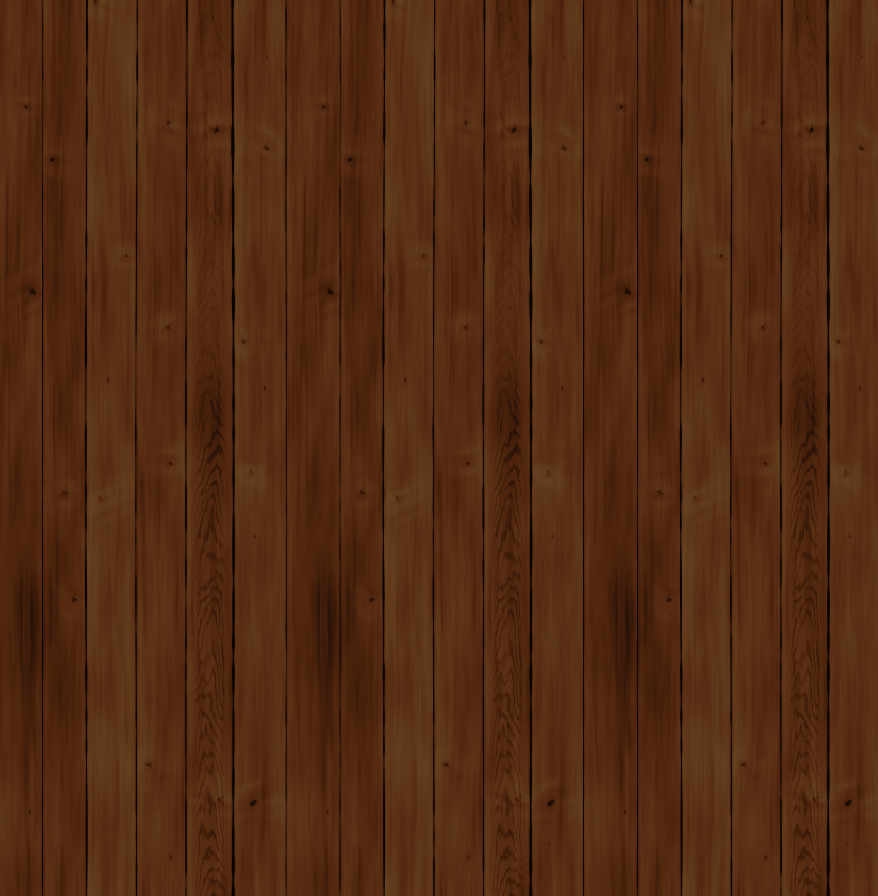
Reproduce this texture procedurally as a WebGL 2 fragment shader.

```glsl
#version 300 es
precision highp float;
// Dark stained wooden planks: a six-board group repeated across, with grain, knots and stains.
uniform vec2 u_resolution;
out vec4 outColor;

const float TILE = 0.332;   // width of one group of boards, in canvas heights
const float SHIFT = 0.039;  // part of the first board cut off at the left
const int BOARDS = 6;
const float EDGE[6] = float[](0.180, 0.329, 0.498, 0.666, 0.823, 1.0);
const float GAP[6] = float[](0.0004, 0.0008, 0.0006, 0.0007, 0.0012, 0.0005);
const float TONE[6] = float[](0.66, 0.63, 0.76, 0.68, 0.66, 0.75);

const vec3 PITCH = vec3(0.05, 0.017, 0.008);
const vec3 RUST = vec3(0.305, 0.14, 0.05);
const vec3 BROWN = vec3(0.35, 0.18, 0.08);
const vec3 HONEY = vec3(0.39, 0.25, 0.12);

float hash(vec2 p) {
  vec3 q = fract(vec3(p.xyx) * 0.1031);
  q += dot(q, q.yzx + 33.33);
  return fract((q.x + q.y) * q.z);
}

float noise(vec2 p) {
  vec2 i = floor(p), f = fract(p);
  f = f * f * (3.0 - 2.0 * f);
  return mix(mix(hash(i), hash(i + vec2(1, 0)), f.x),
             mix(hash(i + vec2(0, 1)), hash(i + vec2(1, 1)), f.x), f.y);
}

float fbm(vec2 p) {
  float sum = 0.0, amp = 0.5;
  for (int i = 0; i < 4; i++) {
    sum += amp * noise(p);
    p = p * 2.03 + 17.0;
    amp *= 0.5;
  }
  return sum / 0.9375;
}

// Right edge of a board, leaning very slightly along its length.
float boardEdge(int i, float y) {
  return EDGE[i] + 0.006 * (noise(vec2(float(i) * 7.3 + 2.0, y * 2.0)) - 0.5);
}

float stain(vec2 p, vec2 centre, vec2 radius) {
  vec2 d = (p - centre) / radius;
  return exp(-dot(d, d));
}

// Scattered knots on one board: x = darkness, y = pale flare, z = sideways grain push.
vec3 knots(vec2 p, float halfWidth, float seed, float spacing, float size, float chance) {
  vec3 sum = vec3(0.0);
  float row = floor(p.y / spacing);
  for (int k = -1; k <= 1; k++) {
    vec2 cell = vec2(seed, row + float(k) + 20.0);
    if (hash(cell) > chance) continue;
    vec2 centre = vec2((hash(cell + 31.7) - 0.5) * 1.3 * halfWidth,
                       (row + float(k) + 0.2 + 0.6 * hash(cell + 57.1)) * spacing);
    vec2 d = p - centre;
    float radius = size * mix(0.6, 1.2, hash(cell + 83.9));
    float r = length(d * vec2(1.0, 0.85)) / radius;
    r += 0.8 * (noise(d * 420.0 + cell) - 0.5);
    sum.x += 0.6 * (1.0 - smoothstep(0.1, 0.8, r)) + 0.22 * exp(-r * r * 0.6);
    float tilt = hash(cell + 9.0) - 0.5;
    float fan = noise(vec2(d.y * 120.0 + d.x * 160.0 * tilt, d.x * 40.0) + cell);
    sum.y += (fan - 0.2) * exp(-dot(d, d) / (radius * radius * 26.0));
    sum.z += d.x / (1.0 + r * r);
  }
  return sum;
}

// Nested arches of growth rings; a runs from -1 to 1 across the board.
float arches(float a, float y, float seed) {
  float bend = a + 0.5 * (noise(vec2(seed, y * 14.0)) - 0.5);
  float phase = y * 42.0 + 5.0 * bend * bend + 4.0 * fbm(vec2(a * 1.8 + seed, y * 16.0));
  float line = smoothstep(0.5, 1.0, 0.5 + 0.5 * sin(phase * 6.2832));
  return line * (0.4 + 0.8 * noise(vec2(a * 5.0, y * 30.0))) * (1.0 - smoothstep(0.35, 0.85, abs(a)));
}

vec3 woodColor(float t) {
  vec3 c = mix(PITCH, RUST, clamp(t / 0.54, 0.0, 1.0));
  c = mix(c, BROWN, clamp((t - 0.54) / 0.16, 0.0, 1.0));
  return mix(c, HONEY, clamp((t - 0.70) / 0.26, 0.0, 1.0));
}

void main() {
  vec2 p = gl_FragCoord.xy / u_resolution.y;
  float pixel = 1.0 / u_resolution.y;
  float s = fract(p.x / TILE + SHIFT), y = p.y;

  // Find the board and its two edges.
  if (s > boardEdge(BOARDS - 1, y)) s -= 1.0;
  int id = 0;
  for (int i = 0; i < BOARDS - 1; i++) if (s > boardEdge(i, y)) id = i + 1;
  int before = (id + BOARDS - 1) % BOARDS;
  float left = boardEdge(before, y) - (id == 0 ? 1.0 : 0.0);
  float right = boardEdge(id, y);
  float halfWidth = 0.5 * (right - left) * TILE;
  float x = (s - 0.5 * (left + right)) * TILE;
  float a = x / halfWidth, seed = float(id) * 13.7 + 5.0;

  // Knots, pits and the grain that bends around them.
  vec3 knot = knots(vec2(x, y), halfWidth, seed, 0.19, 0.0050, 0.65);
  vec3 pit = knots(vec2(x, y * 0.7), halfWidth, seed + 3.0, 0.12, 0.0020, 0.4);
  vec2 g = vec2(x - 0.6 * knot.z + 0.004 * noise(vec2(seed, y * 9.0)) + seed, y);
  float fine = noise(g * vec2(430.0, 22.0)) - 0.5;
  float hair = smoothstep(0.6, 0.95, noise(g * vec2(300.0, 9.0) + 70.0));
  float broad = fbm(g * vec2(150.0, 6.0)) - 0.5;
  float blotch = fbm(g * vec2(50.0, 13.0) + 40.0) - 0.5;

  // Tone of the board with paler sides, stains and arched figure.
  float t = TONE[id] + 0.12 * fine - 0.10 * hair + 0.20 * broad + 0.36 * blotch + 0.10 * (a * a - 0.3);
  float dark = 0.30 * stain(vec2(s, y), vec2(0.14, 0.30), vec2(0.09, 0.10))
             + 0.12 * stain(vec2(s, y), vec2(0.21, 0.77), vec2(0.04, 0.04))
             + 0.19 * stain(vec2(s, y), vec2(0.74, 0.53), vec2(0.06, 0.09));
  t -= dark * (0.9 + 1.8 * broad + 1.2 * fine);
  float figure = id == 4 ? mix(0.24, 0.10, smoothstep(0.48, 0.62, y)) : 0.0;
  t -= figure * arches(a, y, seed);
  t += 0.32 * knot.y - 0.60 * knot.x - 0.50 * pit.x;

  // Thin dark gaps between boards, ragged in width, with a soft shaded rim.
  float toLeft = (s - left) * TILE, toRight = (right - s) * TILE;
  float raggedLeft = 0.4 + 1.2 * noise(vec2(float(before) * 5.1, y * 60.0));
  float raggedRight = 0.4 + 1.2 * noise(vec2(float(id) * 5.1, y * 60.0));
  float gap = min(toLeft - GAP[before] * raggedLeft, toRight - GAP[id] * raggedRight);
  t += 0.08 * exp(-pow((toLeft - 0.004) / 0.0025, 2.0));
  t -= 0.14 * exp(-max(gap, 0.0) / 0.0010);
  vec3 color = woodColor(t);
  color = mix(PITCH * 0.7, color, smoothstep(-0.6 * pixel, 0.6 * pixel, gap));
  outColor = vec4(color, 1.0);
}
```
